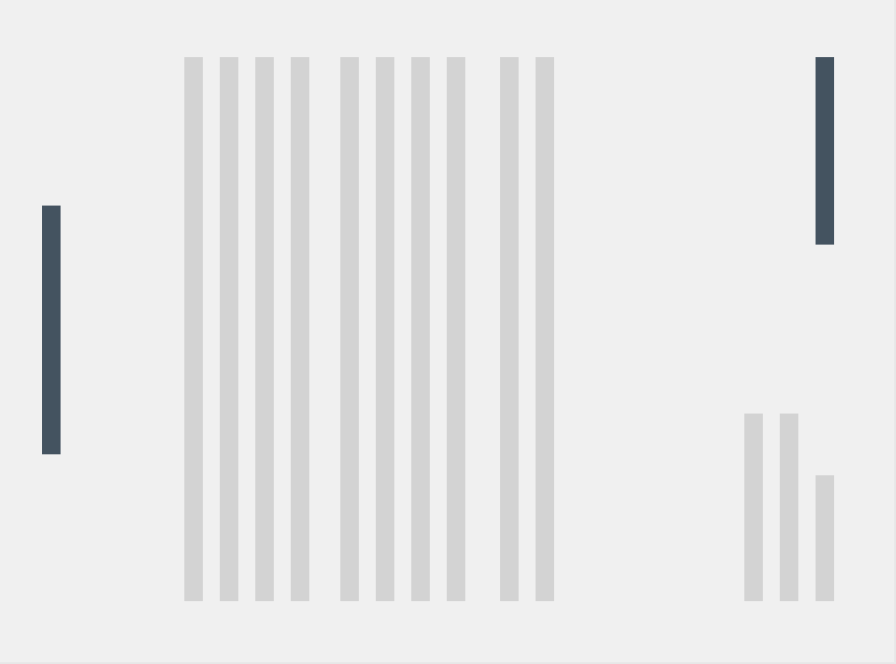
Reproduce this background procedurally as a WebGL 2 fragment shader.

```glsl
#version 300 es
precision highp float;
// Pale grey backdrop with groups of tall vertical grey bars, a small
// stepped group at the lower right and two dark slate accent bars.
// Every bar is a box with smooth edges, repeated by loops in canvas units.

uniform vec2 u_resolution;
out vec4 outColor;

const vec3 PAPER = vec3(0.941);
const vec3 BAR_GREY = vec3(0.827);
const vec3 SLATE = vec3(0.267, 0.325, 0.376);
const vec3 BORDER = vec3(0.905);

const float BAR_WIDTH = 0.0207;
const float BAR_PITCH = 0.0396;
const float BASE_Y = 0.0947;
const float TOP_Y = 0.914;

// Share of a pixel lying between two limits on one axis
float spanCoverage(float x, float lo, float hi, float pixel) {
    float left = max(x - 0.5 * pixel, lo);
    float right = min(x + 0.5 * pixel, hi);
    return clamp((right - left) / pixel, 0.0, 1.0);
}

// Upright bar from its left edge, bottom and top
float bar(vec2 uv, vec2 pixel, float left, float bottom, float top) {
    return spanCoverage(uv.x, left, left + BAR_WIDTH, pixel.x)
         * spanCoverage(uv.y, bottom, top, pixel.y);
}

// Evenly spaced bars of equal height
float barGroup(vec2 uv, vec2 pixel, float left, int count, float top) {
    float coverage = 0.0;
    for (int i = 0; i < count; i++) {
        float barLeft = left + float(i) * BAR_PITCH;
        coverage = max(coverage, bar(uv, pixel, barLeft, BASE_Y, top));
    }
    return coverage;
}

void main() {
    vec2 pixel = 1.0 / u_resolution;
    vec2 uv = gl_FragCoord.xy * pixel;

    // Tall groups
    float grey = barGroup(uv, pixel, 0.2057, 4, TOP_Y);
    grey = max(grey, barGroup(uv, pixel, 0.3798, 4, TOP_Y));
    grey = max(grey, barGroup(uv, pixel, 0.5581, 2, TOP_Y));

    // Short stepped group
    grey = max(grey, barGroup(uv, pixel, 0.8307, 2, 0.3772));
    grey = max(grey, barGroup(uv, pixel, 0.9102, 1, 0.2842));

    // Dark accents
    float slate = bar(uv, pixel, 0.0469, 0.3158, 0.6904);
    slate = max(slate, bar(uv, pixel, 0.9102, 0.6316, TOP_Y));

    // Faint border along the right and lower sides
    float border = max(spanCoverage(uv.x, 0.998, 1.0, pixel.x),
                       spanCoverage(uv.y, 0.0, 0.0026, pixel.y));

    vec3 color = mix(PAPER, BORDER, border);
    color = mix(color, BAR_GREY, grey);
    color = mix(color, SLATE, slate);
    outColor = vec4(color, 1.0);
}
```
